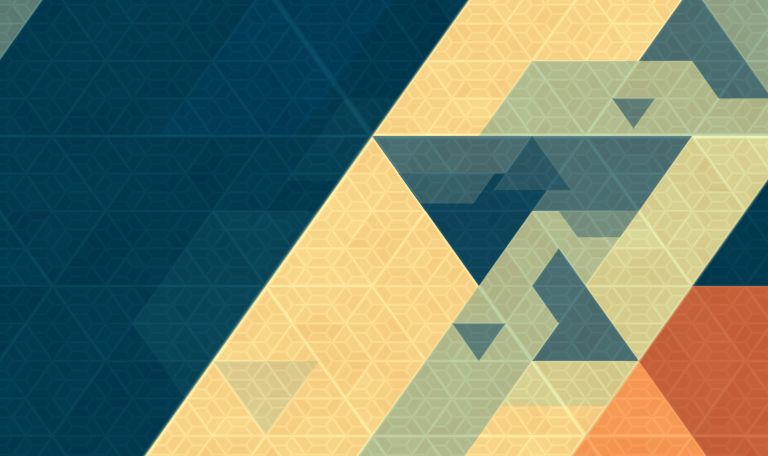
Give the GLSL for this background, as a WebGL 2 fragment shader.

```glsl
#version 300 es
precision highp float;
// Weathered triangular marquetry: broad navy, cream, sage and rust facets on a
// skewed triangle lattice, engraved with a half-hexagon tiling in which each
// trapezoid splits into four smaller copies of itself.

uniform vec2 u_resolution;
out vec4 fragColor;

const float H = 0.8660254;   // height of a unit triangle
float soft;                  // edge softness in lattice units

float hash(float n) {
  return fract(sin(n * 12.9898 + 4.1) * 43758.5453);
}

float inside(float d) {
  return smoothstep(-soft, soft, d);
}

// Region where all three signed distances are positive.
float facet(float d1, float d2, float d3) {
  return inside(min(d1, min(d2, d3)));
}

// Distance to the border of a trapezoid with half base 1, positive inside.
float trapezoid(vec2 p) {
  return min(min(p.y, H - p.y), (1.0 - abs(p.x)) * H - 0.5 * p.y);
}

// Returns engraved line strength in x and tile tone in y.
vec2 engraving(vec2 p) {
  float id = 0.0, line = 0.0, tone = 0.0, size = 16.0;
  for (int i = 1; i <= 7; i++) {
    float level = float(i), child;
    p *= 2.0;
    size *= 0.5;
    if (trapezoid(p) > 0.0) {
      child = 0.0;                                   // middle of the base
    } else if (trapezoid(vec2(p.x, 2.0 * H - p.y)) > 0.0) {
      p.y = 2.0 * H - p.y;                           // hanging from the top
      child = 1.0;
    } else {
      child = p.x < 0.0 ? 2.0 : 3.0;                 // along a slanted side
      vec2 d = vec2(abs(p.x), p.y) - vec2(1.5, H);
      p = vec2(dot(d, vec2(-0.5, H)), dot(d, vec2(-H, -0.5)));
    }
    id = id * 4.0 + child;
    float width = 0.006 + 0.03 / level;
    float stroke = 1.0 - smoothstep(0.3 * width, width + soft, trapezoid(p) * size);
    line = max(line, stroke * (1.15 - 0.12 * level));
    if (i > 2) tone += (hash(id) - 0.5) * 0.45;
  }
  return vec2(line, tone);
}

void main() {
  vec2 uv = gl_FragCoord.xy / u_resolution;
  soft = 8.0 / u_resolution.x;

  // Lattice axes: a crosses the rising edges, b the falling ones, r the rows.
  float r = (1.0 - uv.y) * 6.08 - 1.813;
  float x = (uv.x - 0.4847) * 7.204;
  float a = x + 0.5 * r, b = x - 0.5 * r;

  vec3 navy = vec3(0.005, 0.22, 0.305);
  vec3 slate = vec3(0.29, 0.43, 0.44);
  vec3 sage = vec3(0.69, 0.72, 0.54);
  vec3 cream = vec3(0.965, 0.82, 0.52);

  // Navy field with faint teal panels and a pale corner.
  vec3 field = mix(navy, vec3(0.04, 0.27, 0.34), 0.75 * facet(a + 1.0, r - 1.0, b + 3.5));
  field = mix(field, vec3(0.04, 0.27, 0.34), 0.6 * facet(a + 0.5, r + 0.5, 0.6 - r));
  field = mix(field, vec3(0.0, 0.24, 0.36), 0.6 * facet(a + 2.0, 0.0 - r, -0.7 - a));
  field = mix(field, vec3(0.36, 0.49, 0.46), inside(-4.0 - a));

  // Cream diagonal band and its sage panels.
  vec3 band = mix(cream, sage, 0.4 * facet(b + 3.0, 1.0 - a, r - 3.0));
  band = mix(band, sage, facet(a - 1.0, r + 1.0, -r));
  band = mix(band, sage, facet(a - 2.0, 3.0 - a, r - 1.0));
  band = mix(band, vec3(0.84, 0.81, 0.56), facet(a - 3.0, r, 3.6 - r));

  // Slate wedge at the upper right, paler past its falling edge.
  float wedge = max(inside(-1.0 - r), inside(b - 3.5));
  vec3 wedgeColor = mix(slate, vec3(0.56, 0.63, 0.51), inside(b - 4.0));
  band = mix(band, wedgeColor, wedge * facet(a - 2.0, -0.5 - r, 1.0));

  // Large dark trapezoid and the navy triangle under it.
  band = mix(band, slate, facet(b, 3.0 - a, min(r, 1.0 - r)));
  band = mix(band, navy + 0.05, facet(b, 2.0 - a, r - 0.5));
  band = mix(band, slate, 0.7 * facet(b, 1.4 - a, 0.9 - r) * inside(r));
  band = mix(band, vec3(0.17, 0.34, 0.39), facet(a - 1.5, 1.5 - b, min(r, 0.72 - r)));

  // Smaller slate inlays.
  float notch = max(inside(a - 3.0), inside(b - 0.5));
  band = mix(band, slate, notch * facet(a - 2.5, 1.0 - b, 3.0 - r));
  band = mix(band, slate, 0.6 * facet(b - 1.25, 3.0 - a, min(r - 1.0, 1.35 - r)));
  band = mix(band, slate, 0.85 * facet(b + 0.5, 2.5 - a, r - 2.5));
  band = mix(band, slate, 0.8 * facet(b - 2.5, 2.4 - a, r + 0.5));

  // Rust corner with a bright orange facet.
  vec3 rust = mix(vec3(0.96, 0.59, 0.32), vec3(0.77, 0.37, 0.22), inside(b - 1.0));
  vec3 corner = mix(navy, rust, inside(r - 2.0));

  vec3 color = mix(field, band, inside(a));
  color = mix(color, corner, inside(a - 4.0));

  // Tile tones, engraved lines and the pale rims of the band.
  vec2 carve = engraving(vec2(x - 4.0, (8.0 - r) * H) / 16.0);
  float light = 0.25 + color.g;
  color += carve.y * light * vec3(0.02, 0.05, 0.05);
  color += carve.x * light * vec3(0.07, 0.12, 0.13);
  float rim = 1.0 - smoothstep(0.0, 0.02 + soft, min(abs(a), abs(a - 4.0)));
  color = mix(color, vec3(0.85, 0.83, 0.58), 0.4 * rim);

  fragColor = vec4(clamp(color, 0.0, 1.0), 1.0);
}
```
